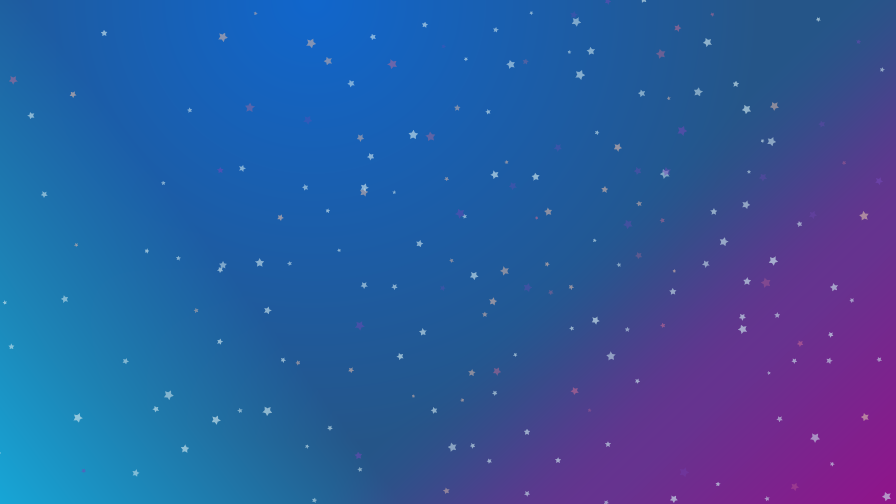
Reproduce this background procedurally as a Shadertoy shader.

```glsl
// Small scattered stars over a soft blue, cyan and magenta gradient sky.

// Sky colours
const vec3 SLATE   = vec3(0.145, 0.335, 0.535);
const vec3 BLUE    = vec3(0.065, 0.400, 0.800);
const vec3 CYAN    = vec3(0.090, 0.650, 0.840);
const vec3 VIOLET  = vec3(0.400, 0.200, 0.560);
const vec3 MAGENTA = vec3(0.570, 0.075, 0.545);

// Star colours
const vec3 ICE   = vec3(0.80, 0.90, 0.93);
const vec3 SAND  = vec3(0.82, 0.70, 0.66);
const vec3 ROSE  = vec3(0.80, 0.42, 0.58);
const vec3 LILAC = vec3(0.45, 0.28, 0.72);

// Layout, in units of the canvas height
const vec2  BLUE_CENTRE    = vec2(0.62, 1.00);
const float BLUE_REACH     = 0.88;
const vec2  CYAN_AXIS      = vec2(0.80, 0.60);
const float CYAN_REACH     = 0.64;
const vec2  MAGENTA_AXIS   = vec2(0.685, -0.728);
const float MAGENTA_START  = 0.53;
const float VIOLET_WIDTH   = 0.29;
const float MAGENTA_WIDTH  = 0.40;
const vec2  CLUSTER_CENTRE = vec2(1.08, 0.54);
const vec2  CLUSTER_SIZE   = vec2(0.62, 0.62);
const float CELL           = 0.10;
const float MIN_RADIUS     = 0.0030;
const float MAX_RADIUS     = 0.0098;
const float STAR_OPACITY   = 0.68;
const int   STAR_LAYERS    = 2;
const float TAU            = 6.2831853;

vec4 hash4(vec2 cell) {
    vec4 h = fract(cell.xyxy * vec4(0.1031, 0.1030, 0.0973, 0.1099));
    h += dot(h, h.wzxy + 33.33);
    return fract((h.xxyz + h.yzzw) * h.zywx);
}

// Signed distance to a five-pointed star
float starDistance(vec2 p, float radius, float inner) {
    const vec2 k1 = vec2(0.809017, -0.587785);
    const vec2 k2 = vec2(-k1.x, k1.y);
    p.x = abs(p.x);
    p -= 2.0 * max(dot(k1, p), 0.0) * k1;
    p -= 2.0 * max(dot(k2, p), 0.0) * k2;
    p.x = abs(p.x);
    p.y -= radius;
    vec2 edge = inner * vec2(-k1.y, k1.x) - vec2(0.0, 1.0);
    float along = clamp(dot(p, edge) / dot(edge, edge), 0.0, radius);
    return length(p - edge * along) * sign(p.y * edge.x - p.x * edge.y);
}

vec3 skyColour(vec2 p) {
    float blue = clamp(1.0 - length(p - BLUE_CENTRE) / BLUE_REACH, 0.0, 1.0);
    float cyan = clamp(1.0 - dot(p, CYAN_AXIS) / CYAN_REACH, 0.0, 1.0);
    float depth = dot(p, MAGENTA_AXIS) - MAGENTA_START;
    vec3 colour = mix(SLATE, BLUE, blue);
    colour = mix(colour, CYAN, cyan);
    colour = mix(colour, VIOLET, smoothstep(-0.12, VIOLET_WIDTH, depth));
    return mix(colour, MAGENTA, clamp((depth - VIOLET_WIDTH) / MAGENTA_WIDTH, 0.0, 1.0));
}

// One star at most in each cell; returns its colour and coverage
vec4 starLayer(vec2 p, float seed, float pixel) {
    vec2 grid = p / CELL + seed * vec2(0.47, 0.53);
    vec2 cell = floor(grid);
    vec4 place = hash4(cell + seed * 37.0 + 11.0);
    vec4 look = hash4(cell + seed * 71.0 + 53.0);

    // Keep the whole star inside its cell
    vec2 offset = (fract(grid) - mix(vec2(0.12), vec2(0.88), place.xy)) * CELL;
    vec2 fromCluster = (p - offset - CLUSTER_CENTRE) / CLUSTER_SIZE;
    float density = mix(0.20, 0.85, exp(-dot(fromCluster, fromCluster)));

    float angle = look.x * TAU;
    float c = cos(angle), s = sin(angle);
    float radius = mix(MIN_RADIUS, MAX_RADIUS, look.y);
    float d = starDistance(mat2(c, -s, s, c) * offset, radius, 0.55) - 0.0003;
    float cover = clamp(0.5 - d / pixel, 0.0, 1.0) * step(place.z, density);

    // Pale stars prevail; tinted ones are fainter
    vec3 tint = look.z < 0.56 ? ICE : look.z < 0.72 ? SAND : look.z < 0.87 ? ROSE : LILAC;
    float fade = look.z < 0.72 ? mix(0.8, 1.0, look.w) : mix(0.4, 0.85, look.w);
    return vec4(tint, cover * fade * STAR_OPACITY);
}

void mainImage(out vec4 fragColor, in vec2 fragCoord) {
    float pixel = 1.0 / iResolution.y;
    vec2 p = fragCoord * pixel;
    vec3 colour = skyColour(p);
    for (int i = 0; i < STAR_LAYERS; i++) {
        vec4 star = starLayer(p, float(i), pixel);
        colour = mix(colour, star.rgb, star.a);
    }
    fragColor = vec4(colour, 1.0);
}
```
